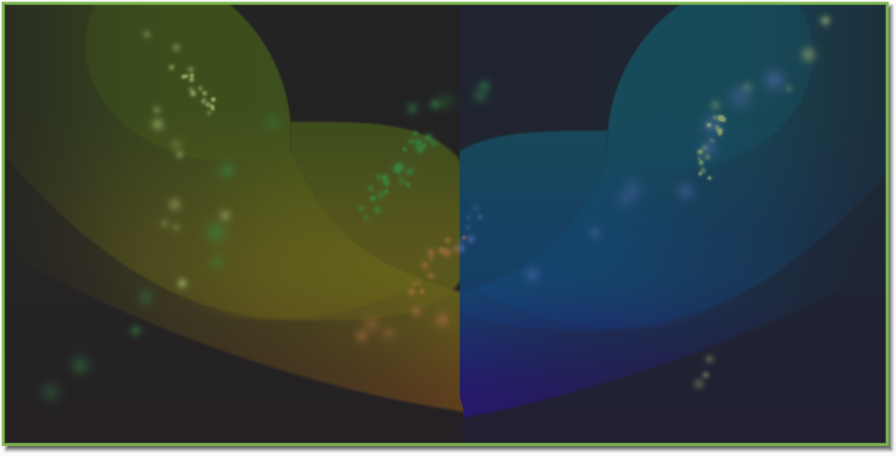
Give the GLSL for this background, as a Shadertoy shader.

```glsl
const vec3 CREAM = vec3(0.66, 0.73, 0.45);
const vec3 MINT  = vec3(0.20, 0.58, 0.30);
const vec3 PEACH = vec3(0.70, 0.45, 0.26);
const vec3 LILAC = vec3(0.34, 0.42, 0.68);

vec2 hash2(float n) {
    vec3 h = fract(vec3(n) * vec3(0.1031, 0.1130, 0.0973));
    h += dot(h, h.yzx + 33.33);
    return fract((h.xx + h.yz) * h.zy);
}

// Soft coverage of the negative side of a distance
float fill(float d, float soft) {
    return 1.0 - smoothstep(-soft, soft, d);
}

float superEllipse(vec2 p, vec2 radius, float power) {
    vec2 q = pow(abs(p / radius) + 1e-5, vec2(power));
    return (pow(q.x + q.y, 1.0 / power) - 1.0) * min(radius.x, radius.y);
}

float box(vec2 p, vec2 lo, vec2 hi) {
    vec2 d = max(lo - p, p - hi);
    return length(max(d, 0.0)) + min(max(d.x, d.y), 0.0);
}

vec3 ramp(float y, vec3 low, vec3 middle, vec3 high) {
    return mix(mix(low, middle, smoothstep(0.08, 0.42, y)), high, smoothstep(0.40, 0.80, y));
}

// Blurred lights scattered along a segment
float lights(vec2 p, vec2 a, vec2 b, float spread, float radius, int count, float seed) {
    float sum = 0.0;
    for (int i = 0; i < count; i++) {
        float k = float(i);
        vec2 jitter = hash2(seed + k * 7.3) - 0.5;
        vec2 traits = hash2(seed + k * 3.7 + 51.0);
        vec2 d = p - mix(a, b, (k + 0.5) / float(count)) - jitter * spread;
        float r = radius * mix(0.65, 1.2, traits.x);
        sum += mix(0.35, 1.0, traits.y) * exp(-dot(d, d) / (r * r));
    }
    return min(sum, 1.0);
}

// Overlapping petals; q.x is the distance from the seam
vec3 petals(vec2 q, vec3 base, vec3 tint, float soft) {
    float m = q.x;
    float lowRim = 0.097 + 0.16 * m + 0.188 * m * m;
    float highRim = 0.302 + 0.94 * (m - 0.382) * (m - 0.382);
    float innerRim = 0.36 + 0.36 * m + 9.4 * pow(m, 4.0);
    float disc = length(q - vec2(0.75, 0.70)) - 0.38;
    float sweep = max((q.y - innerRim) * 0.6, q.y - 0.667);
    float body = fill(min(disc, sweep), soft);
    float leaf = fill(max(disc, superEllipse(q - vec2(0.50, 0.90), vec2(0.32, 0.255), 2.0)), soft);
    float lobe = fill(superEllipse(q - vec2(0.33, 0.515), vec2(0.36, 0.218), 3.0), soft);
    float fade = 1.0 - smoothstep(0.6, 1.08, m);

    vec3 col = mix(base, tint, 0.06 + 0.08 * smoothstep(0.3, 0.8, q.y) * smoothstep(0.3, 0.7, m));
    col = mix(col, tint, 0.82 * exp(-1.6 * m) * fade * body * fill(lowRim - q.y, soft * 1.5));
    col = mix(col, tint, 0.40 * mix(0.25, 1.0, fade) * body * fill((highRim - q.y) * 0.8, soft));
    float lobeAlpha = mix(0.72, 0.38 * (1.0 - smoothstep(0.35, 0.65, m)), body);
    col = mix(col, tint, lobeAlpha * lobe * (1.0 - leaf));
    return mix(col, tint, 0.34 * leaf);
}

void mainImage(out vec4 fragColor, in vec2 fragCoord) {
    vec2 p = fragCoord / iResolution.y;
    float aspect = iResolution.x / iResolution.y;
    float pixel = 1.0 / iResolution.y;

    // Two mirrored halves, with a wavy seam near the floor
    float ripple = 0.012 * (1.0 - smoothstep(0.06, 0.15, p.y)) * (0.7 + 0.5 * sin(p.y * 75.0));
    float seam = 0.513 * aspect + ripple;
    float m = abs(p.x - seam);
    vec3 warm = ramp(p.y, vec3(0.42, 0.27, 0.11), vec3(0.43, 0.42, 0.10), vec3(0.27, 0.36, 0.10));
    vec3 cool = ramp(p.y, vec3(0.16, 0.08, 0.50), vec3(0.07, 0.29, 0.47), vec3(0.08, 0.34, 0.40));
    vec3 left = petals(vec2(m, p.y), vec3(0.125, 0.118, 0.14), warm, 0.004);
    vec3 right = petals(vec2(m + 0.046, p.y + 0.02), vec3(0.125, 0.13, 0.175), cool, 0.004);
    vec3 col = mix(left, right, smoothstep(-pixel, pixel, p.x - seam));

    // Large blurred lights
    col = mix(col, CREAM, 0.55 * lights(p, vec2(0.36, 0.92), vec2(0.46, 0.40), 0.14, 0.013, 11, 3.0));
    col = mix(col, MINT, 0.45 * lights(p, vec2(0.08, 0.13), vec2(0.68, 0.71), 0.14, 0.020, 8, 19.0));
    col = mix(col, MINT, 0.50 * lights(p, vec2(0.88, 0.75), vec2(1.10, 0.82), 0.04, 0.019, 5, 37.0));
    col = mix(col, PEACH, 0.50 * lights(p, vec2(0.76, 0.25), vec2(0.98, 0.32), 0.04, 0.016, 5, 8.0));
    col = mix(col, LILAC, 0.50 * lights(p, vec2(1.15, 0.36), vec2(1.73, 0.90), 0.13, 0.021, 9, 64.0));
    col = mix(col, CREAM, 0.55 * lights(p, vec2(1.57, 0.74), vec2(1.88, 0.94), 0.08, 0.014, 5, 72.0));
    col = mix(col, CREAM, 0.40 * lights(p, vec2(1.50, 0.13), vec2(1.58, 0.24), 0.05, 0.011, 3, 85.0));

    // Fine sparkling trails
    col = mix(col, CREAM, 0.75 * lights(p, vec2(0.39, 0.85), vec2(0.48, 0.75), 0.035, 0.006, 18, 11.0));
    col = mix(col, MINT, 0.75 * lights(p, vec2(0.81, 0.53), vec2(0.94, 0.71), 0.055, 0.008, 24, 23.0));
    col = mix(col, PEACH, 0.60 * lights(p, vec2(0.90, 0.36), vec2(1.01, 0.48), 0.04, 0.008, 15, 42.0));
    col = mix(col, CREAM, 0.75 * lights(p, vec2(1.54, 0.61), vec2(1.58, 0.76), 0.035, 0.006, 18, 58.0));
    col = mix(col, LILAC, 0.60 * lights(p, vec2(1.02, 0.46), vec2(1.04, 0.53), 0.04, 0.008, 7, 93.0));

    // Bright frame and its cast shadow on white
    vec2 lo = vec2(0.004, 0.022);
    vec2 hi = vec2(aspect - 0.016, 0.996);
    float panel = box(p, lo, hi);
    float shadow = fill(box(p, lo + vec2(0.010, -0.008), hi + vec2(0.006, -0.010)), 0.009);
    vec3 paper = mix(vec3(0.98), vec3(0.36), shadow);
    col = mix(col, vec3(0.49, 0.72, 0.31), smoothstep(-pixel, pixel, panel + 0.0065));
    col = mix(col, paper, smoothstep(-pixel, pixel, panel));
    fragColor = vec4(col, 1.0);
}
```
